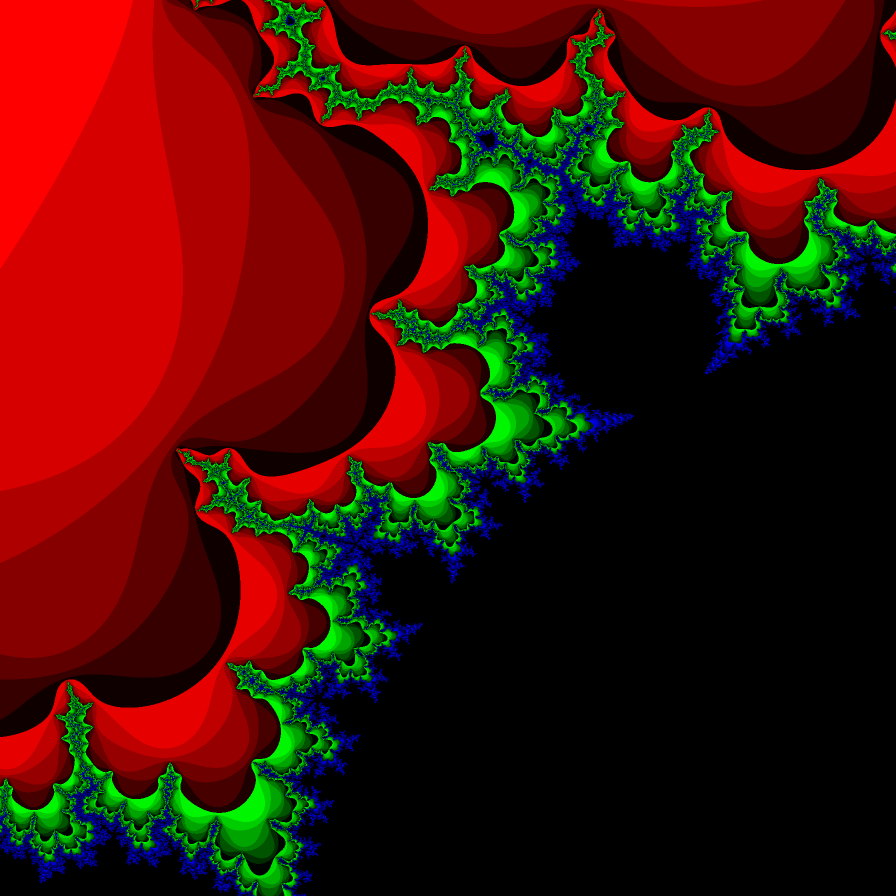
Give the GLSL for this background, as a three.js fragment shader.

```glsl
varying vec2 vUv;

const float MAX_STEPS = 76.0;

// Number of steps of z -> z^2 + c before z leaves the disc of radius 2
float escapeSteps(vec2 c) {
  vec2 z = vec2(0.0);
  for (float n = 1.0; n < MAX_STEPS; n += 1.0) {
    z = vec2(z.x * z.x - z.y * z.y, 2.0 * z.x * z.y) + c;
    if (dot(z, z) > 4.0) return n;
  }
  return MAX_STEPS;
}

// Falling sawtooth of brightness, in red, then green, then blue
vec3 bandColor(float steps) {
  if (steps >= MAX_STEPS) return vec3(0.0);
  float level = 1.0 - fract((steps - 6.0) * 0.157);
  if (steps < 19.0) return vec3(level, 0.0, 0.0);
  if (steps < 38.0) return vec3(0.0, level, 0.0);
  return vec3(0.0, 0.0, level);
}

vec3 fractalColor(vec2 uv) {
  return bandColor(escapeSteps(vec2(-1.35, 0.05) + 0.3 * uv));
}

void main() {
  // Average a 2 x 2 grid of samples to smooth the edges
  vec2 footprint = fwidth(vUv);
  vec3 color = vec3(0.0);
  for (int j = 0; j < 2; j++) {
    for (int i = 0; i < 2; i++) {
      vec2 offset = (vec2(float(i), float(j)) - 0.5) * 0.5;
      color += fractalColor(vUv + offset * footprint);
    }
  }
  gl_FragColor = vec4(color * 0.25, 1.0);
}
```
